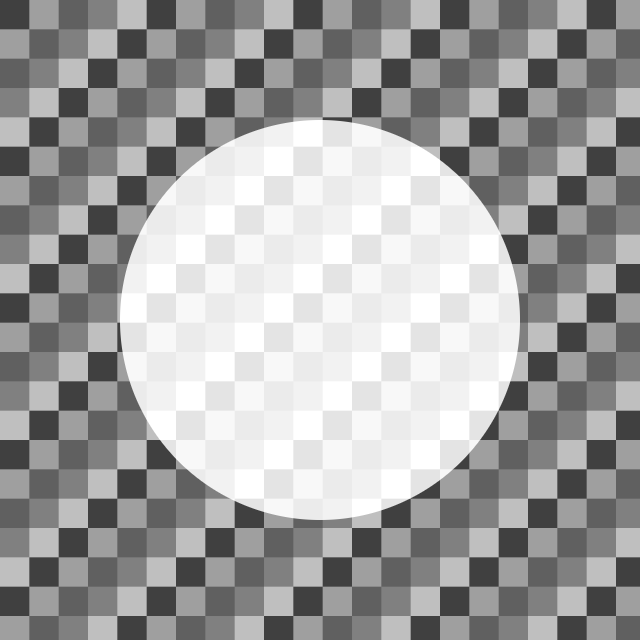
A three.js fragment shader for this background:

```glsl
// A grid of gray squares whose five tones cycle along each row and shift by
// one per row, forming diagonal stripes. A centered disc veils it in white.
// Square edges are filtered by blending the four cells around a grid corner.

varying vec2 vUv;

// Gray of a cell, counted from the upper left corner
float cellTone(vec2 cell) {
  float stripe = mod(cell.x + cell.y + 0.5, 5.0);
  if (stripe < 1.0) return 0.25;
  if (stripe < 2.0) return 0.625;
  if (stripe < 3.0) return 0.375;
  if (stripe < 4.0) return 0.5;
  return 0.75;
}

// Grid tone with edges smoothed over one sample width
float smoothGrid(vec2 p) {
  vec2 corner = floor(p + 0.5);
  vec2 blend = clamp((p - corner) / fwidth(p) + 0.5, 0.0, 1.0);
  float above = mix(cellTone(corner - 1.0), cellTone(corner - vec2(0.0, 1.0)), blend.x);
  float below = mix(cellTone(corner - vec2(1.0, 0.0)), cellTone(corner), blend.x);
  return mix(above, below, blend.y);
}

void main() {
  // Striped squares
  float tone = smoothGrid(vec2(vUv.x, 1.0 - vUv.y) * 240.0 / 11.0);

  // Bright disc with the squares faintly showing through
  float veiled = mix(0.842, 1.0, tone / 0.75);
  float discDistance = length(vUv - 0.5) - 0.3125;
  float disc = clamp(0.5 - discDistance / fwidth(vUv.x), 0.0, 1.0);

  gl_FragColor = vec4(vec3(mix(tone, veiled, disc)), 1.0);
}
```
